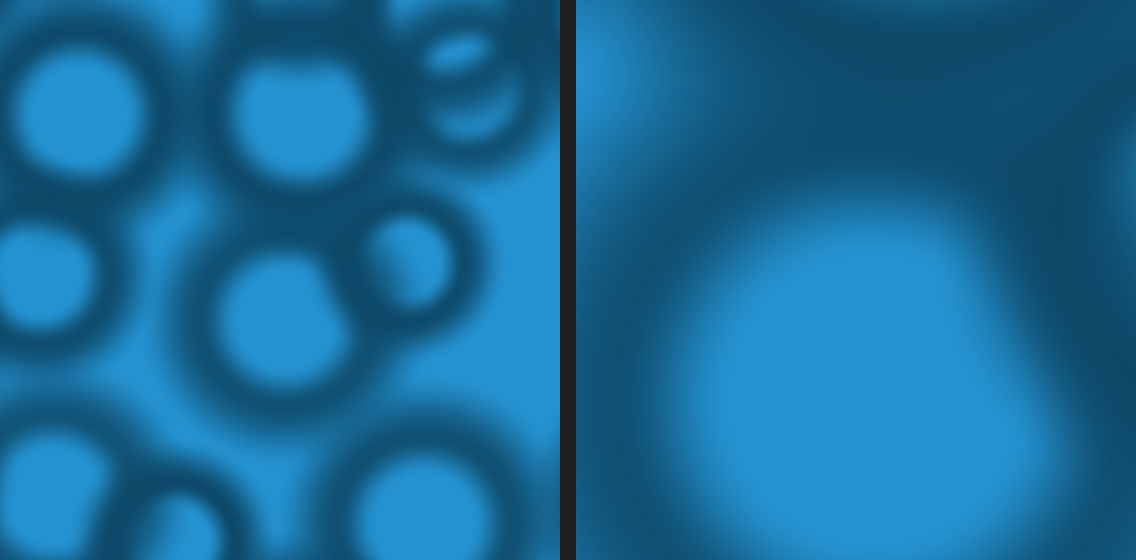
Left: the whole. Right: its middle third, enlarged.
A WebGL 2 fragment shader for this pattern:

```glsl
#version 300 es
precision highp float;
// Soft dark halos around bright blue discs, scattered on a blue ground.
// Each cell of a jittered grid holds one ring of random size and strength;
// overlapping rings are blended by multiplying the light they let through.

uniform vec2 u_resolution;
out vec4 fragColor;

const vec3 BRIGHT_BLUE = vec3(0.141, 0.573, 0.816);
const vec3 DEEP_BLUE = vec3(0.050, 0.282, 0.404);
const float CELLS = 3.0;    // grid cells per canvas height
const float JITTER = 0.74;  // share of a cell the centres may roam

// Integer hash of a cell: three values from 0 to 1
vec3 hashCell(ivec2 cell, uint seed) {
    uvec3 v = uvec3(uvec2(cell + 64), seed);
    v = v * 1664525u + 1013904223u;
    v.x += v.y * v.z; v.y += v.z * v.x; v.z += v.x * v.y;
    v ^= v >> 16u;
    v.x += v.y * v.z; v.y += v.z * v.x; v.z += v.x * v.y;
    return vec3(v >> 8u) / 16777216.0;
}

// Ring shade: clear disc inside, dark rim, long fade outward
float haloShade(float dist, float radius) {
    float rim = 1.3 * radius;
    float inner = smoothstep(0.7 * radius, rim, dist);
    float outer = 1.0 - smoothstep(rim, 2.3 * radius, dist);
    return inner * outer;
}

// Combined shade of all rings that reach the point
float haloField(vec2 p, uint seed) {
    ivec2 home = ivec2(floor(p));
    float light = 1.0;
    for (int y = -1; y <= 1; y++) {
        for (int x = -1; x <= 1; x++) {
            ivec2 cell = home + ivec2(x, y);
            vec3 place = hashCell(cell, seed);
            vec3 look = hashCell(cell, seed + 17u);
            vec2 centre = vec2(cell) + 0.5 + JITTER * (place.xy - 0.5);
            float radius = mix(0.23, 0.37, place.z);
            float strength = mix(0.80, 1.0, look.x);
            light *= 1.0 - strength * haloShade(distance(p, centre), radius);
        }
    }
    return 1.0 - light;
}

void main() {
    vec2 uv = gl_FragCoord.xy / u_resolution.y;
    float shade = haloField(uv * CELLS + 0.2, 5u);
    fragColor = vec4(mix(BRIGHT_BLUE, DEEP_BLUE, shade), 1.0);
}
```
